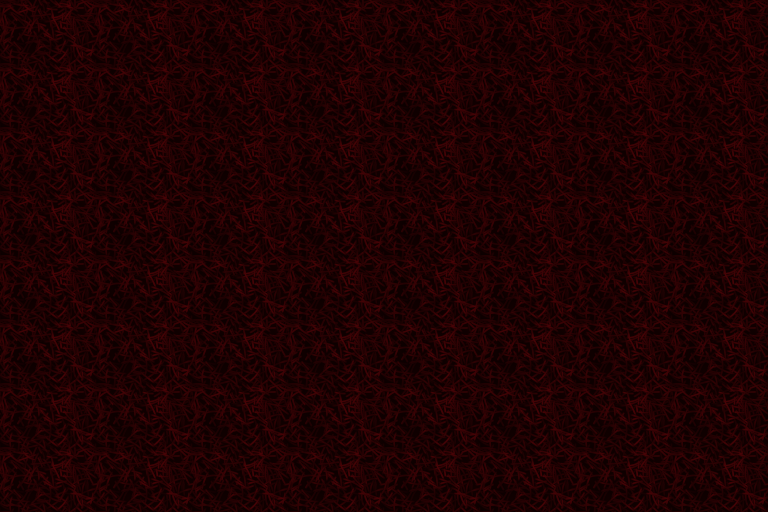
Reproduce this pattern procedurally as a Shadertoy shader.

```glsl
// Dark red mat of short tangled fibres, woven into a seamless repeating tile.

const vec2 REPEATS = vec2(8.0, 8.0);      // tiles across and down
const vec2 TILE = vec2(1.5, 1.0);         // tile size, in tile heights
const vec2 MOTTLE_CELLS = vec2(18.0, 12.0);
const int FIBRES = 230;
const int UPRIGHT_FIBRES = 8;             // fibres gathered in a vertical bunch
const float BUNCH_X = 0.76;
const float GRAIN_ANGLE = -0.5;           // prevailing lie of the fibres
const float HALF_WIDTH = 0.016;
const float MIN_REACH = 0.07;
const float MAX_REACH = 0.21;
const float MAX_BEND = 1.6;
const vec2 SPREAD = vec2(0.7549, 0.5698); // steps that scatter centres evenly
const vec3 GROUND = vec3(0.045, 0.0, 0.0);
const vec3 FIBRE = vec3(0.275, 0.012, 0.022);
const float PI = 3.14159265;

float hash(vec2 p) {
    return fract(sin(dot(p, vec2(127.1, 311.7))) * 43758.5453);
}

// Value noise that wraps at the tile edges
float tiledNoise(vec2 uv, vec2 cells) {
    vec2 p = uv * cells;
    vec2 cell = floor(p);
    vec2 f = fract(p);
    f = f * f * (3.0 - 2.0 * f);
    vec2 a = mod(cell, cells);
    vec2 b = mod(cell + 1.0, cells);
    return mix(mix(hash(a), hash(vec2(b.x, a.y)), f.x),
               mix(hash(vec2(a.x, b.y)), hash(b), f.x), f.y);
}

// Coverage of one bent, tapering fibre lying along the x axis
float fibreMask(vec2 p, float reach, float bend, float pixel) {
    float slope = 2.0 * bend * p.x;
    float offset = p.y - bend * (p.x * p.x - 0.3 * reach * reach);
    float dist = abs(offset) / sqrt(1.0 + slope * slope);
    float taper = 1.0 - smoothstep(0.6 * reach, reach, abs(p.x));
    float edge = HALF_WIDTH + 0.6 * pixel;
    return taper * (1.0 - smoothstep(0.2 * HALF_WIDTH, edge, dist));
}

// Brightest fibre over a point of the tile
float tangle(vec2 uv, float pixel) {
    float tone = 0.0;
    for (int i = 0; i < FIBRES; i++) {
        float id = float(i) + 1.0;
        vec2 jitter = vec2(hash(vec2(id, 1.0)), hash(vec2(id, 2.0)));
        vec2 centre = fract(id * SPREAD + 0.12 * jitter);
        float turn = hash(vec2(id, 3.0)) + hash(vec2(id, 7.0)) - 1.0;
        float angle = GRAIN_ANGLE + 0.85 * PI * turn;
        if (i < UPRIGHT_FIBRES) {
            centre.x = BUNCH_X + 0.12 * (jitter.x - 0.5);
            angle = 0.5 * PI + 0.3 * turn;
        }
        float reach = mix(MIN_REACH, MAX_REACH, hash(vec2(id, 4.0)));
        float bend = MAX_BEND * (2.0 * hash(vec2(id, 5.0)) - 1.0);
        float shade = mix(0.3, 1.0, hash(vec2(id, 6.0)));

        // Nearest wrapped copy, turned along the fibre
        vec2 d = uv - centre;
        d = (d - round(d)) * TILE;
        float c = cos(angle);
        float s = sin(angle);
        vec2 along = vec2(c * d.x + s * d.y, c * d.y - s * d.x);
        tone = max(tone, shade * fibreMask(along, reach, bend, pixel));
    }
    return tone;
}

void mainImage(out vec4 fragColor, in vec2 fragCoord) {
    vec2 uv = fract(fragCoord / iResolution.xy * REPEATS);
    float pixel = REPEATS.y / iResolution.y;

    // Fine patchy light leaves dark gaps between the fibres
    float mottle = tiledNoise(uv, MOTTLE_CELLS);
    float fibres = tangle(uv, pixel);
    float tone = max(fibres * mix(0.4, 1.1, mottle), 0.1 * mottle);

    fragColor = vec4(mix(GROUND, FIBRE, clamp(tone, 0.0, 1.0)), 1.0);
}
```
